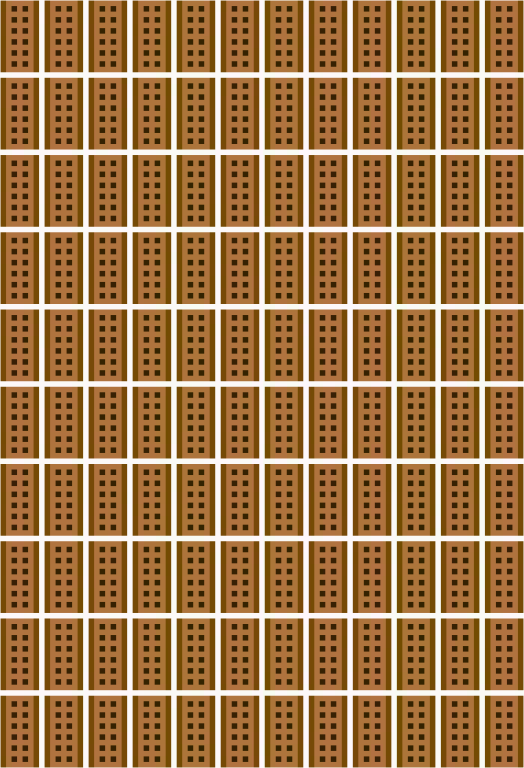
Reproduce this pattern procedurally as a Shadertoy shader.

```glsl
// Grid of upright brown panels with dark side rails and two columns of square
// holes, on a near-white ground. Each tile is laid out on a coarse unit lattice
// with box-filtered edges; a faint hashed block tint varies the colour.

#define REPEATS vec2(12.0, 10.0)   // panels across and down
#define PANEL vec2(7.0, 13.0)      // panel size in lattice units
#define GAP 1.0                    // space between panels
#define MARGIN 0.1                 // ground around the whole grid
#define TINT_BLOCKS vec2(43.75, 64.0)
#define TINT_AMOUNT 0.7
#define GROUND vec3(0.985, 0.977, 0.968)
#define WOOD vec3(0.685, 0.453, 0.240)
#define RAIL vec3(0.460, 0.290, 0.020)
#define HOLE vec3(0.210, 0.130, 0.005)

float hash(vec2 p) {
    vec3 q = fract(vec3(p.xyx) * 0.1031);
    q += dot(q, q.yzx + 33.33);
    return fract((q.x + q.y) * q.z);
}

// Coverage of an axis-aligned box; pixel is the size of one pixel in units.
float boxCoverage(vec2 p, vec2 halfSize, vec2 pixel) {
    vec2 c = clamp((halfSize - abs(p)) / pixel + 0.5, 0.0, 1.0);
    return c.x * c.y;
}

// Small warm or cool shift, mostly by column and a little by single block.
vec3 blockTint(vec2 uv) {
    vec2 block = floor(uv * TINT_BLOCKS);
    float t = 0.7 * hash(vec2(block.x, 7.0)) + 0.3 * hash(block) - 0.5;
    return TINT_AMOUNT * t * vec3(0.045, -0.030, 0.065);
}

void mainImage(out vec4 fragColor, in vec2 fragCoord) {
    vec2 uv = fragCoord / iResolution.xy;
    vec2 period = PANEL + GAP;
    vec2 extent = REPEATS * period - GAP + 2.0 * MARGIN;
    vec2 pixel = extent / iResolution.xy;

    // Position from the panel centre, with half the gap on every side.
    vec2 p = mod(uv * extent - MARGIN + 0.5 * GAP, period) - 0.5 * period;

    // Panel body, then the wood between its rails.
    float panel = boxCoverage(p, 0.5 * PANEL, pixel);
    float wood = boxCoverage(p, vec2(0.5 * PANEL.x - 1.0, PANEL.y), pixel);
    vec3 color = mix(RAIL, WOOD, wood);

    // Two by six unit holes, spaced two units apart.
    vec2 q = mod(p, 2.0) - 1.0;
    float hole = boxCoverage(q, vec2(0.5), pixel);
    hole *= step(abs(p.x), 2.0) * step(abs(p.y), 6.0);
    color = mix(color, HOLE, hole);

    color = mix(GROUND, color, panel) + blockTint(uv);
    fragColor = vec4(clamp(color, 0.0, 1.0), 1.0);
}
```
